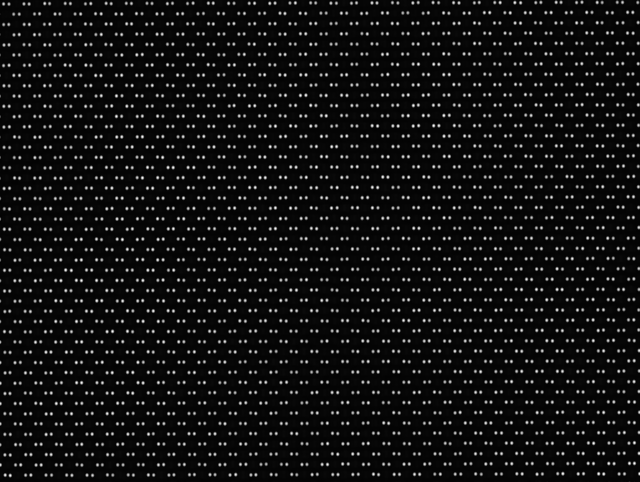
A Shadertoy shader for this pattern:

```glsl
// Black woven mesh with pairs of small bright holes, staggered like bricks.
// Each row repeats a pair by rounding to a lattice; odd rows shift half a repeat.
// Hashes vary the light and place of each hole; a faint weave fills the black.

#define COLS 31.28          // pairs across the canvas
#define ROWS 47.03          // rows down the canvas
#define ORIGIN vec2(0.61, 0.38) // first pair, in row pitches from the top left
#define TILT 0.16           // drift across the canvas, in row pitches
#define HALF_GAP 0.257      // half the distance between the holes of a pair
#define RADIUS 0.252        // outer radius of the soft hole
#define JITTER 0.025        // irregular placement
#define FADE 0.20           // variation in brightness
#define WEAVE 0.022         // strength of the dark threads
#define BLACK 0.012
#define WHITE 0.98

float hash(vec2 p) {
    return fract(sin(dot(p, vec2(127.1, 311.7))) * 43758.5453);
}

float noise(vec2 p) {
    vec2 i = floor(p), f = fract(p);
    f = f * f * (3.0 - 2.0 * f);
    return mix(mix(hash(i), hash(i + vec2(1, 0)), f.x),
               mix(hash(i + vec2(0, 1)), hash(i + vec2(1, 1)), f.x), f.y);
}

// Soft spot, slightly taller than wide, never narrower than a pixel
float hole(vec2 d, float pixel) {
    float r = length(d * vec2(1.06, 0.94));
    return 1.0 - smoothstep(0.008, max(RADIUS, 1.2 * pixel), r);
}

// Dim thread crossing the gap between neighbouring pairs
float thread(vec2 d) {
    float x = abs(abs(d.x) - 1.0);
    float body = (1.0 - smoothstep(0.30, 0.52, x))
               * (1.0 - smoothstep(0.22, 0.46, abs(d.y)));
    return body * (0.7 + 0.3 * cos(x * 12.0));
}

void mainImage(out vec4 fragColor, in vec2 fragCoord) {
    // Canvas from the top left, measured in row pitches
    vec2 uv = fragCoord / iResolution.xy;
    uv.y = 1.0 - uv.y;
    vec2 q = uv * vec2(2.0 * COLS, ROWS) - ORIGIN;
    q += TILT * vec2(-uv.y, uv.x);
    float pixel = ROWS / iResolution.y;

    // Nearest pair in the staggered lattice
    float row = floor(q.y + 0.5);
    float column = floor((q.x - row) * 0.5 + 0.5);
    vec2 pair = vec2(2.0 * column + row, row);
    vec2 d = q - pair;

    // Left or right hole, with its own offset and light
    float side = d.x < 0.0 ? -1.0 : 1.0;
    vec2 id = pair + vec2(0.37 * side, 0.0);
    vec2 shift = JITTER * (2.0 * vec2(hash(id + 3.1), hash(id + 7.7)) - 1.0);
    float light = 1.0 - FADE * hash(id);
    light *= 0.92 + 0.12 * noise(uv * vec2(9.0, 5.0));
    float spot = hole(d - vec2(side * HALF_GAP, 0.0) - shift, pixel);

    // Black cloth with its faint threads, then the holes
    float cloth = BLACK + WEAVE * thread(d) * (0.5 + 0.5 * noise(q * 0.6));
    cloth += 0.008 * noise(q * 3.0);
    fragColor = vec4(vec3(mix(cloth, WHITE * light, spot)), 1.0);
}
```
